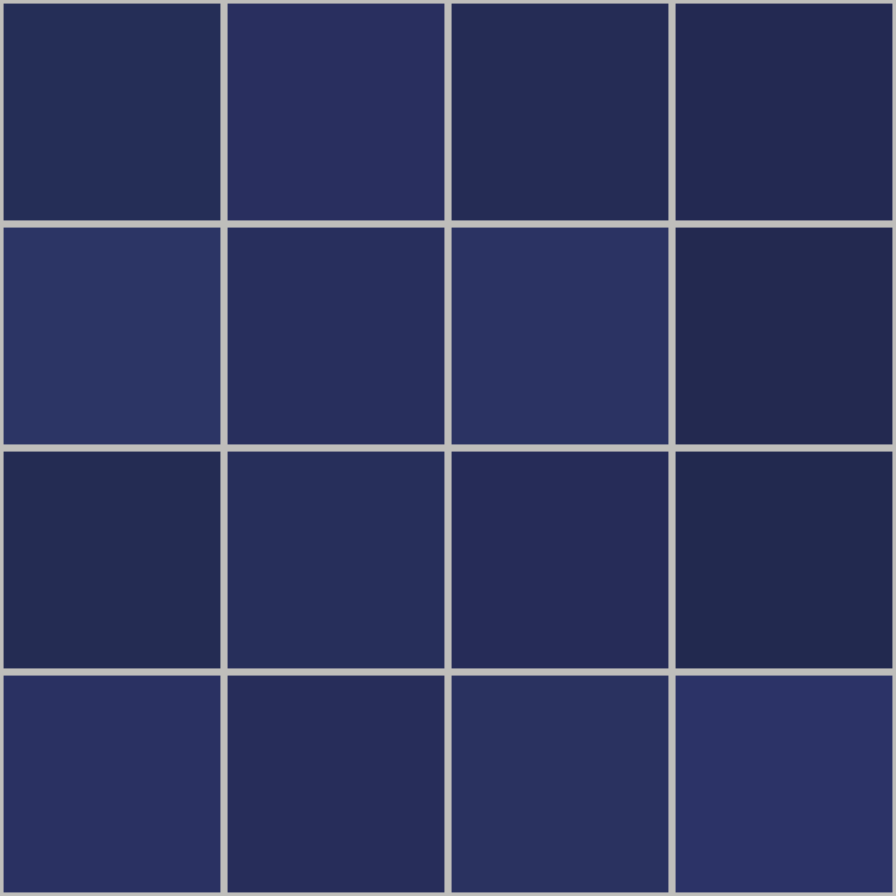
Reproduce this pattern procedurally as a Shadertoy shader.

```glsl
#define TILES 4
#define GROUT_HALF_WIDTH 0.016
#define EDGE_SOFTNESS 0.93
#define HUE_SHIFT 0.006
#define DARK_BLUE vec3(0.133, 0.160, 0.308)
#define LIGHT_BLUE vec3(0.174, 0.203, 0.402)
#define GROUT_COLOR vec3(0.75, 0.745, 0.735)

// Reorders 0..15 so every shade appears exactly once
int scramble(int n) {
    n = (n * 5 + 11) & 15;
    n ^= n >> 2;
    return (n * 13 + 7) & 15;
}

// Flat glaze with its own brightness and a slight green shift
vec3 tileColor(ivec2 cell) {
    int rank = scramble(cell.x + TILES * cell.y);
    float shade = float(rank) / 15.0;
    float hue = float(scramble(rank + 5)) / 15.0 - 0.5;
    vec3 color = mix(DARK_BLUE, LIGHT_BLUE, shade);
    color.g += 2.0 * HUE_SHIFT * hue;
    return color;
}

void mainImage(out vec4 fragColor, in vec2 fragCoord) {
    vec2 grid = fragCoord / iResolution.xy * float(TILES);
    ivec2 cell = ivec2(floor(grid)) % TILES;

    // Distance to the nearest joint, in tile widths
    vec2 toEdge = 0.5 - abs(fract(grid) - 0.5);
    vec2 soft = EDGE_SOFTNESS * float(TILES) / iResolution.xy;
    vec2 inside = smoothstep(GROUT_HALF_WIDTH - soft, GROUT_HALF_WIDTH + soft, toEdge);

    vec3 color = mix(GROUT_COLOR, tileColor(cell), inside.x * inside.y);
    fragColor = vec4(color, 1.0);
}
```
